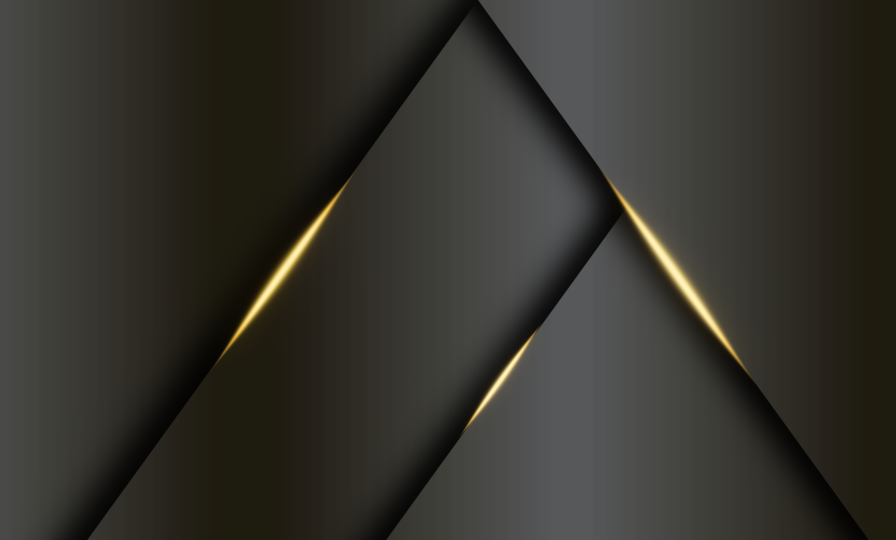
Write a Shadertoy shader that draws this background.

```glsl
// Overlapping dark metal panels cut by diagonal edges, with golden glints.
// One folded horizontal gradient colours all panels; signed distances to the
// edges give the panel masks, the soft shadows and the lens-shaped lights.

const vec2 FRAME = vec2(1.67, 1.0);      // design space, height is 1
const vec2 RISE = vec2(0.5887, 0.8084);  // direction of the rising edges
const vec2 FALL = vec2(0.5887, -0.8084); // direction of the falling edge
const vec2 APEX = vec2(0.891, 1.0);
const vec2 JOINT = vec2(1.169, 0.617);

const vec3 OLIVE = vec3(0.118, 0.105, 0.058);
const vec3 UMBER = vec3(0.145, 0.130, 0.102);
const vec3 GREY = vec3(0.250, 0.250, 0.229);
const vec3 STEEL = vec3(0.342, 0.346, 0.353);
const vec3 AMBER = vec3(0.85, 0.58, 0.14);
const vec3 GOLD = vec3(1.0, 0.83, 0.24);
const vec3 CREAM = vec3(1.0, 0.96, 0.78);

// Signed distance to a line, positive on the left of its direction
float sideOf(vec2 p, vec2 origin, vec2 dir) {
    vec2 q = p - origin;
    return dir.x * q.y - dir.y * q.x;
}

// Brushed gradient: dark and light bands fold back and forth along x
vec3 metal(float x) {
    float t = abs(fract((x - 0.457) / 1.217 + 0.5) - 0.5) * 2.0;
    float steps = t * 23.0;
    t = (floor(steps) + smoothstep(0.15, 0.85, fract(steps))) / 23.0;
    vec3 c = mix(OLIVE, UMBER, smoothstep(0.06, 0.24, t));
    c = mix(c, GREY, clamp((t - 0.2) / 0.4, 0.0, 1.0));
    return mix(c, STEEL, clamp((t - 0.6) / 0.36, 0.0, 1.0));
}

// Light left beside a raised edge at distance d
float shade(float d, float reach) {
    float k = max(d, 0.0) / reach;
    return 1.0 - 0.86 * exp(-k * k);
}

// Adds a tapered streak of light, centred on an edge
vec3 addGlint(vec3 base, vec2 p, vec2 center, vec2 dir, vec2 size, vec3 tint) {
    float along = dot(p - center, dir) / size.x;
    float across = abs(sideOf(p, center, dir));
    float taper = max(1.0 - along * along, 0.0);
    float width = size.y * taper * taper + 0.0012;
    float body = exp(-pow(across / width, 2.0)) * smoothstep(0.0, 0.7, taper);
    float core = exp(-pow(across / (width * 0.6), 2.0)) * smoothstep(0.5, 0.95, taper);
    float halo = exp(-across / (size.y * 1.6)) * taper * taper;
    vec3 c = base + AMBER * halo * 0.28;
    c = mix(c, mix(AMBER, tint, taper), body);
    return mix(c, CREAM, core * 0.9);
}

void mainImage(out vec4 fragColor, in vec2 fragCoord) {
    vec2 p = fragCoord / iResolution.xy * FRAME;
    float aa = 0.8 / iResolution.y;

    // Distances to the three panel edges
    float leftEdge = sideOf(p, APEX, RISE);
    float rightEdge = sideOf(p, APEX, FALL);
    float innerEdge = sideOf(p, JOINT, RISE);

    // Panels with the shadows cast on them
    vec3 base = metal(p.x);
    float rightShade = shade(-rightEdge, 0.048);
    vec3 lower = base * rightShade;
    vec3 middle = lower * shade(innerEdge, 0.048);
    vec3 left = base * shade(leftEdge, 0.055);

    // Stack the panels with smooth edges
    vec3 color = mix(lower, middle, smoothstep(-aa, aa, innerEdge));
    color = mix(color, left, smoothstep(-aa, aa, leftEdge));
    color = mix(color, base, smoothstep(-aa, aa, rightEdge));

    // Glints on the edges
    color = addGlint(color, p, vec2(0.529, 0.500), RISE, vec2(0.235, 0.0095), GOLD);
    color = addGlint(color, p, vec2(1.261, 0.491), FALL, vec2(0.260, 0.0105), mix(GOLD, CREAM, 0.4));
    color = addGlint(color, p, vec2(0.933, 0.296), RISE, vec2(0.135, 0.0050), mix(GOLD, CREAM, 0.5));

    fragColor = vec4(clamp(color, 0.0, 1.0), 1.0);
}
```
